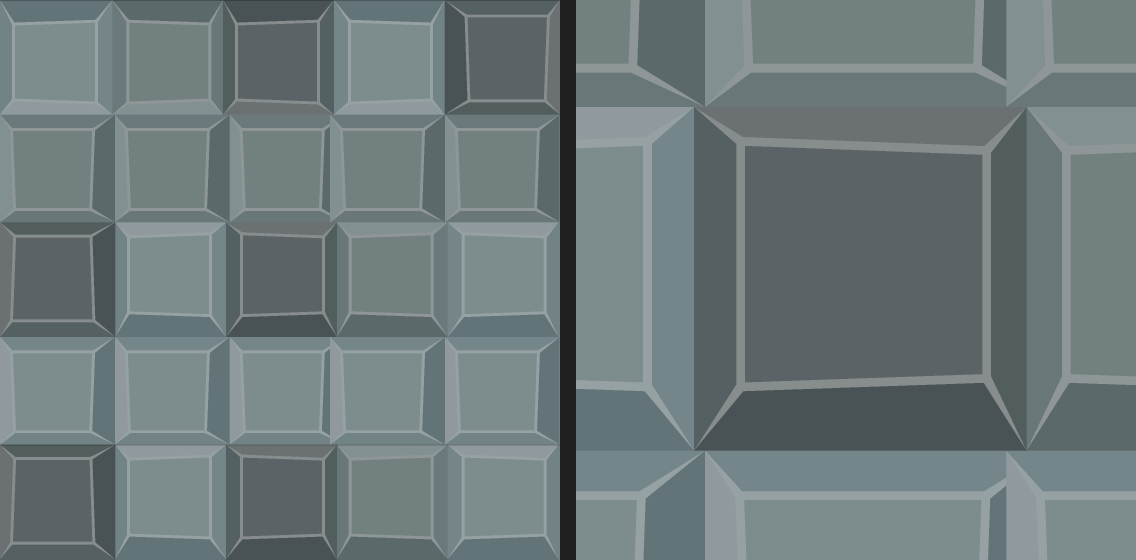
Left: the whole. Right: its middle third, enlarged.
A Shadertoy shader for this pattern:

```glsl
const vec3 FACE[3] = vec3[3](vec3(.36, .39, .40), vec3(.45, .50, .50), vec3(.49, .55, .55));
const vec3 LIT[3] = vec3[3](vec3(.42, .445, .45), vec3(.515, .565, .57), vec3(.56, .60, .62));
const vec3 SHADED[3] = vec3[3](vec3(.285, .325, .335), vec3(.36, .41, .415), vec3(.385, .455, .47));
const vec3 SIDE[3] = vec3[3](vec3(.33, .375, .385), vec3(.42, .475, .49), vec3(.455, .525, .54));
const vec3 RIDGE[3] = vec3[3](vec3(.53, .55, .55), vec3(.56, .59, .595), vec3(.59, .63, .64));

// Tones of the top row, then of the lower even rows
const int TONES[10] = int[10](2, 1, 0, 2, 0, 0, 2, 0, 1, 2);

float cross2(vec2 a, vec2 b) { return a.x * b.y - a.y * b.x; }

// Bevelled tile in its own frame, with the lit wall on the left
vec3 bevelTile(vec2 p, vec2 size, int tone) {
    vec2 outer[4] = vec2[4](vec2(0), vec2(1, 0), vec2(1), vec2(0, 1));
    vec2 inner[4] = vec2[4](vec2(.127, .12), vec2(.79, .12), vec2(.815, .86), vec2(.10, .86));
    vec3 walls[4] = vec3[4](SIDE[tone] - vec3(.01, .01, .02), SHADED[tone], SIDE[tone], LIT[tone]);
    vec3 color = SIDE[tone];
    float faceDist = -1.0;
    float ridge = 0.0;

    for (int i = 0; i < 4; i++) {
        int j = (i + 1) % 4;
        vec2 a = outer[i] * size, b = outer[j] * size;
        vec2 c = inner[i] * size, d = inner[j] * size;

        // Wall between two neighbouring mitres
        if (cross2(c - a, p - a) < 0.0 && cross2(d - b, p - b) > 0.0) color = walls[i];

        // Mitre widening from the tile corner to the face corner
        float t = clamp(dot(p - a, c - a) / dot(c - a, c - a), 0.0, 1.0);
        ridge = max(ridge, step(length(p - mix(a, c, t)), .0029 * t));

        faceDist = max(faceDist, -cross2(normalize(d - c), p - c));
    }
    if (faceDist < 0.0) color = FACE[tone];
    ridge = max(ridge, step(abs(faceDist), .0026));
    return mix(color, RIDGE[tone], ridge);
}

vec3 tiling(vec2 uv) {
    // Tall and short rows alternate
    float down = 1.0 - uv.y;
    float pair = floor(down / .397);
    float local = down - pair * .397;
    bool shortRow = local > .2045 && pair < 2.0;
    int row = int(pair) * 2 + int(shortRow);
    float height = shortRow ? .1925 : .2045;
    float fromTop = shortRow ? local - .2045 : local;

    // Column starts; short rows overlap before the fourth tile
    int col;
    float left, width;
    if (shortRow) {
        float x = uv.x < .5895 ? uv.x : uv.x + .026;
        col = int(x / .2051);
        left = float(col) * .2051 - (col > 2 ? .026 : 0.0);
        width = .2051;
    } else {
        float offset = row == 0 ? .0026 : .0078;
        col = clamp(int(floor((uv.x - offset) / .1979)), 0, 4);
        left = col == 0 ? 0.0 : float(col) * .1979 + offset;
        width = col == 0 ? .1979 + offset : row == 0 && col == 4 ? .2057 : .1979;
    }

    // Turn each tile towards its lit side
    vec2 p = vec2((uv.x - left) / width, 1.0 - fromTop / height);
    vec2 size = vec2(width, height);
    bool upright = shortRow || (row == 0 ? col == 4 : col == 0);
    if (upright) {
        if (row == 0) p.x = 1.0 - p.x;
    } else {
        p = vec2(row == 0 ? p.y : 1.0 - p.y, p.x);
        size = size.yx;
    }
    bool mirrored = !shortRow && (col % 2 == 1) == (row == 0);
    if (mirrored) p.y = 1.0 - p.y;

    int tone = shortRow ? (row == 1 ? 1 : 2) : TONES[col + (row == 0 ? 0 : 5)];
    vec3 color = bevelTile(p * size, size, tone);

    // Thin joint above the first and last rows
    return row % 4 == 0 && fromTop < .0013 ? color * .65 : color;
}

void mainImage(out vec4 fragColor, in vec2 fragCoord) {
    // Average a 3 by 3 grid of samples for smooth edges
    vec3 sum = vec3(0);
    for (int i = 0; i < 9; i++) {
        vec2 jitter = (vec2(i % 3, i / 3) - 1.0) / 3.0;
        sum += tiling((fragCoord + jitter) / iResolution.xy);
    }
    fragColor = vec4(sum / 9.0, 1.0);
}
```
